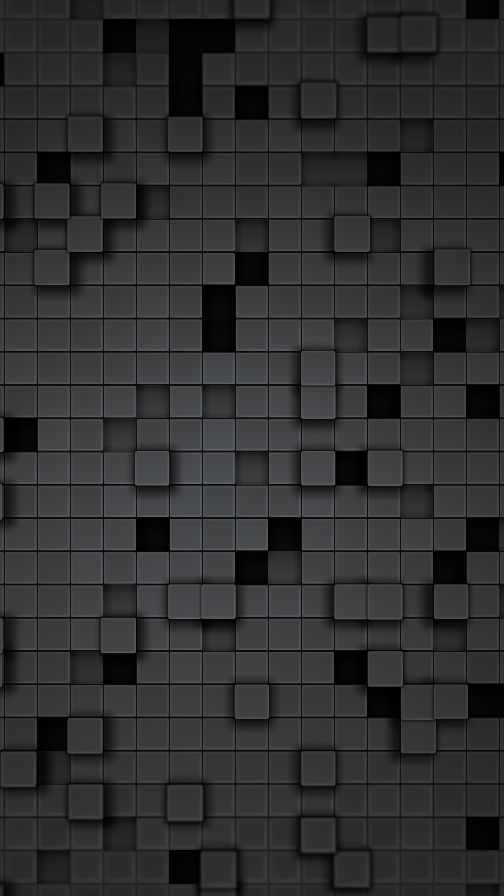
This background is drawn by a WebGL 1 fragment shader. Its source:

```glsl
precision highp float;

uniform vec2 u_resolution;

const vec2 CELLS_PER_WIDTH = vec2(15.27, 15.16);
const vec2 GRID_OFFSET = vec2(0.13, 0.37);
const vec3 STEEL = vec3(0.97, 1.0, 1.03);
const vec3 GAP_COLOR = vec3(0.035, 0.037, 0.04);

float hash(vec2 p) {
  vec3 q = fract(p.xyx * vec3(0.1031, 0.1030, 0.0973));
  q += dot(q, q.yzx + 33.33);
  return fract((q.x + q.y) * q.z);
}

float roundedBox(vec2 p, vec2 halfSize, float radius) {
  vec2 q = abs(p) - halfSize + radius;
  return length(max(q, 0.0)) + min(max(q.x, q.y), 0.0) - radius;
}

// Raised 1, level 0, shallow pit -0.5, deep pit -1
float tileHeight(vec2 cell) {
  float h = hash(cell + 47.0);
  return step(h, 0.09) - 0.5 * step(0.885, h) - 0.5 * step(0.948, h);
}

// Broad pool of light, dim toward the top, bottom and right
float ambientLight(vec2 uv) {
  vec2 q = (uv - vec2(0.42, 0.46)) * vec2(1.0, 1.75);
  return mix(0.125, 0.285, exp(-1.9 * dot(q, q)));
}

// Satin face with a faint vertical gradient and bright bevels
vec3 faceColor(vec2 p, float edge, float light, float soft, float tone) {
  float bevel = smoothstep(-0.06 - soft, -0.01, edge);
  float side = 0.5 + 0.5 * smoothstep(-0.3, 0.5, p.x - p.y);
  float shade = light * (tone - 0.12 * p.y);
  return STEEL * (shade + 0.32 * light * bevel * side);
}

vec3 baseTile(vec2 p, float height, float light, float soft, float tone) {
  vec3 pit = STEEL * light * mix(0.12, 0.78, 2.0 * (height + 1.0));
  pit *= 1.0 - 0.35 * p.y;
  float edge = roundedBox(p, vec2(0.484, 0.473), 0.03);
  float cover = 1.0 - smoothstep(-0.5 * soft, 0.5 * soft, edge);
  vec3 gap = mix(GAP_COLOR, STEEL * light * 0.7, smoothstep(0.07, 0.18, soft));
  vec3 level = mix(gap, faceColor(p, edge, light, soft, tone), cover);
  return height < 0.0 ? pit : level;
}

// Soft occlusion from a higher neighbour, falling toward the middle
float shadow(vec2 p, float rise, float middle) {
  vec2 drift = vec2(0.13 * middle, -0.09) * rise;
  float d = roundedBox(p - drift, vec2(0.5), 0.05);
  float reach = 0.16 + 0.3 * min(rise, 1.0);
  return 1.0 - min(0.65 * rise, 0.8) * (1.0 - smoothstep(-0.08, reach, d));
}

void main() {
  vec2 uv = gl_FragCoord.xy / u_resolution;
  vec2 grid = gl_FragCoord.xy / u_resolution.x * CELLS_PER_WIDTH - GRID_OFFSET;
  vec2 cell = floor(grid);
  vec2 local = fract(grid) - 0.5;

  // Focus softens toward the upper and lower ends
  float pixel = CELLS_PER_WIDTH.x / u_resolution.x;
  float blur = 0.13 * smoothstep(0.3, 0.5, abs(uv.y - 0.5));
  float soft = max(pixel, 0.03 + blur);
  float light = ambientLight(uv);
  float middle = clamp(3.0 * (0.5 - uv.x), -1.0, 1.0);

  float height = tileHeight(cell);
  float tone = 0.95 + 0.1 * hash(cell + 9.0);
  vec3 color = baseTile(local, height, light, soft, tone);

  // Shadows of all higher neighbours
  for (int y = -1; y <= 1; y++) {
    for (int x = -1; x <= 1; x++) {
      vec2 step2 = vec2(float(x), float(y));
      float rise = tileHeight(cell + step2) - height;
      if (rise > 0.0) color *= shadow(local - step2, rise, middle);
    }
  }

  // Raised blocks, enlarged and pushed outward by perspective
  for (int y = -1; y <= 1; y++) {
    for (int x = -1; x <= 1; x++) {
      vec2 step2 = vec2(float(x), float(y));
      vec2 id = cell + step2;
      if (tileHeight(id) > 0.5) {
        float lift = mix(0.4, 1.0, hash(id + 71.0));
        vec2 center = (id + 0.5 + GRID_OFFSET) / CELLS_PER_WIDTH;
        center.y *= u_resolution.x / u_resolution.y;
        vec2 p = local - step2 - (center - 0.5) * 0.2 * lift;
        float edge = roundedBox(p, vec2(0.5 + 0.04 * lift), 0.06);
        float cover = 1.0 - smoothstep(-0.5 * soft, 0.5 * soft, edge);
        vec3 face = faceColor(p, edge, light, soft, 1.04);
        color *= 1.0 - 0.5 * (1.0 - smoothstep(0.0, 0.07 + soft, edge));
        color = mix(color, face, cover);
      }
    }
  }

  gl_FragColor = vec4(color, 1.0);
}
```
